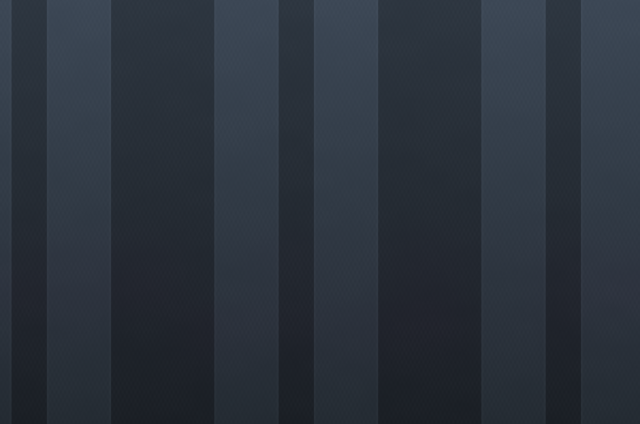
This pattern is drawn by a Shadertoy shader. Its source:

```glsl
// Slate-blue vertical stripes: pairs of light bands around a narrow dark gap,
// parted by wide dark bands. Mirrored repeats give the bands; a vertical fade,
// a fine diamond weave and faint sine-hash noise give the cloth its surface.

const float PERIOD = 0.4173;         // one repeat, in canvas widths
const float GAP_CENTER = 0.0456;     // middle of the first narrow gap
const float BAND_CENTER = 0.0778;    // from gap middle to light band middle
const float BAND_HALF = 0.0503;      // half width of a light band
const float SEAM_WIDTH = 0.0016;
const float WEAVE_COUNT = 150.0;     // weave cells across the canvas

const vec3 LIGHT_TOP = vec3(0.236, 0.280, 0.335);
const vec3 LIGHT_BOTTOM = vec3(0.142, 0.170, 0.200);
const vec3 DARK_TOP = vec3(0.178, 0.212, 0.252);
const vec3 DARK_BOTTOM = vec3(0.105, 0.122, 0.145);
const vec3 WARM_TINT = vec3(0.008, -0.005, 0.004);

float hash(vec2 p) {
    return fract(sin(dot(p, vec2(127.1, 311.7))) * 43758.5453);
}

float valueNoise(vec2 p) {
    vec2 cell = floor(p);
    vec2 f = fract(p);
    f = f * f * (3.0 - 2.0 * f);
    float low = mix(hash(cell), hash(cell + vec2(1.0, 0.0)), f.x);
    float high = mix(hash(cell + vec2(0.0, 1.0)), hash(cell + 1.0), f.x);
    return mix(low, high, f.y);
}

// Signed distance to the nearest light band, negative inside it.
float bandDistance(float x) {
    float fromGap = abs(mod(x - GAP_CENTER + 0.5 * PERIOD, PERIOD) - 0.5 * PERIOD);
    return abs(fromGap - BAND_CENTER) - BAND_HALF;
}

// Diagonal threads crossing into small diamonds, from -1 to 1.
float weave(vec2 p, float count) {
    vec2 phase = p * count * 6.2832;
    return sin(phase.x) * sin(phase.y * 0.5);
}

void mainImage(out vec4 fragColor, in vec2 fragCoord) {
    vec2 p = fragCoord / iResolution.x;
    float height = fragCoord.y / iResolution.y;
    float pixel = 1.0 / iResolution.x;

    // Stripes fading from top to bottom
    float d = bandDistance(p.x);
    float light = 1.0 - smoothstep(-0.7 * pixel, 0.7 * pixel, d);
    vec3 dark = mix(DARK_BOTTOM, DARK_TOP, height);
    vec3 color = mix(dark, mix(LIGHT_BOTTOM, LIGHT_TOP, height), light);

    // Thin bright seam just inside each light band
    float seam = 1.0 - smoothstep(0.0, SEAM_WIDTH + pixel, abs(d + SEAM_WIDTH));
    color += 0.012 * seam * light;

    // Cloth weave, uneven wear and a faint warm cast low down
    float wear = valueNoise(p * vec2(22.0, 34.0));
    color += 0.005 * weave(p, WEAVE_COUNT) * (0.5 + wear);
    color += 0.006 * (wear - 0.5);
    color += 0.004 * (valueNoise(p * 260.0) - 0.5);
    float warmZone = smoothstep(0.05, 0.28, height) * (1.0 - smoothstep(0.28, 0.55, height));
    color += WARM_TINT * warmZone * valueNoise(p * vec2(9.0, 14.0) + 7.0);

    fragColor = vec4(color, 1.0);
}
```
